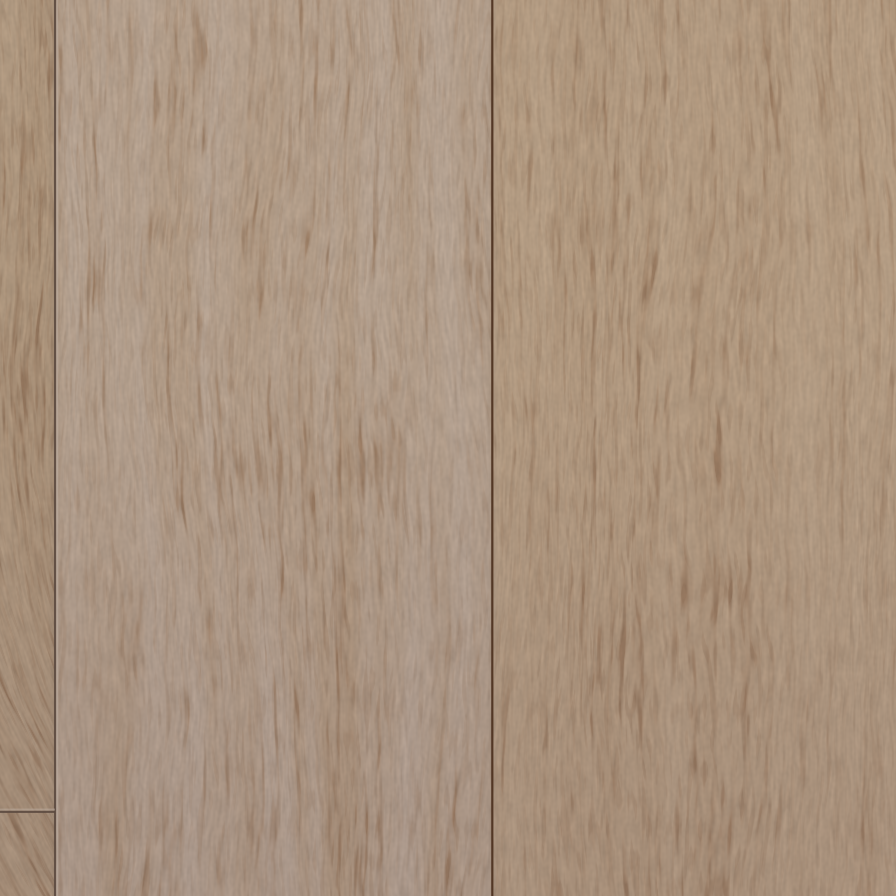
This texture is drawn by a three.js fragment shader. Its source:

```glsl
#define PLANK_WIDTH 0.488
#define FIRST_SEAM 0.0615
#define PLANK_LENGTH 4.0
#define JOINT_HEIGHT 0.094
#define JOINT_STAGGER 1.3
#define SEAM_HALF 0.0006
#define SEAM_SOFT 0.0012
#define GRAIN_FREQ 105.0
#define FIBRE_FREQ 270.0
#define GRAIN_WARP 0.045
#define EDGE_SLANT 0.42

varying vec2 vUv;

const vec3 PALE = vec3(0.700, 0.630, 0.570);
const vec3 HONEY = vec3(0.698, 0.608, 0.512);
const vec3 TAN = vec3(0.662, 0.562, 0.460);
const vec3 GRAIN = vec3(0.570, 0.450, 0.350);
const vec3 SEAM_GREY = vec3(0.36, 0.29, 0.25);
const vec3 SEAM_BROWN = vec3(0.29, 0.18, 0.11);
const vec3 BEVEL = vec3(0.74, 0.68, 0.63);

vec2 gradientAt(vec2 cell) {
  vec3 q = fract(cell.xyx * vec3(0.1031, 0.1030, 0.0973));
  q += dot(q, q.yzx + 33.33);
  return fract((q.xx + q.yz) * q.zy) * 2.0 - 1.0;
}

float gradientNoise(vec2 p) {
  vec2 i = floor(p);
  vec2 f = p - i;
  vec2 w = f * f * f * (f * (f * 6.0 - 15.0) + 10.0);
  float a = dot(gradientAt(i), f);
  float b = dot(gradientAt(i + vec2(1.0, 0.0)), f - vec2(1.0, 0.0));
  float c = dot(gradientAt(i + vec2(0.0, 1.0)), f - vec2(0.0, 1.0));
  float d = dot(gradientAt(i + 1.0), f - 1.0);
  return mix(mix(a, b, w.x), mix(c, d, w.x), w.y);
}

float lineMask(float dist) {
  return 1.0 - smoothstep(SEAM_HALF, SEAM_HALF + SEAM_SOFT, abs(dist));
}

// Bends the straight fibres and slants those of the outer plank
vec2 bendGrain(vec2 p, float plank, vec2 seed) {
  float low = max(0.65 - p.y, 0.0);
  p.x -= EDGE_SLANT * low * low * step(plank, -0.5);
  p.x += GRAIN_WARP * gradientNoise(p * vec2(4.5, 1.7) + seed);
  p.x += GRAIN_WARP * 0.12 * gradientNoise(p * vec2(16.0, 11.0) + seed);
  return p;
}

vec3 woodColor(vec2 p, float plank, float board) {
  vec2 seed = vec2(plank * 17.3 + 60.0, board * 9.7 + 40.0);
  vec2 g = bendGrain(p, plank, seed);

  // Broad tonal bands
  float middle = 1.0 - min(abs(plank), 1.0);
  float bands = gradientNoise(g * vec2(17.0, 0.8) + seed);
  float streaks = gradientNoise(g * vec2(52.0, 1.5) + seed);
  vec3 color = mix(HONEY, PALE, middle * 0.85);
  color = mix(color, TAN, clamp(0.22 + bands * 0.55 + streaks * 0.6, 0.0, 1.0));

  // Long grain lines broken into short pores
  float lines = gradientNoise(g * vec2(GRAIN_FREQ, 4.5) + seed);
  float pores = gradientNoise(g * vec2(GRAIN_FREQ * 1.5, 15.0) + seed + 31.0);
  float ticks = gradientNoise(g * vec2(GRAIN_FREQ * 2.1, 30.0) + seed + 57.0);
  float density = clamp(0.62 + bands * 0.9, 0.3, 1.0);
  float dark = smoothstep(0.02, 0.28, lines) * (0.40 + 0.9 * max(pores + ticks, -0.3));
  dark += smoothstep(0.06, 0.30, pores) * 0.36 + smoothstep(0.08, 0.30, ticks) * 0.30;
  color = mix(color, GRAIN, clamp(dark * density * mix(0.85, 0.72, middle), 0.0, 0.85));

  // Fine fibres and a faint matte speckle
  float fibres = gradientNoise(g * vec2(FIBRE_FREQ, 42.0) + seed);
  float speckle = gradientNoise(p * vec2(250.0, 170.0) + seed);
  color *= 1.0 + 0.085 * fibres + 0.035 * speckle;

  // Slight difference between boards
  return color * (1.0 - 0.03 * step(plank, -0.5));
}

void main() {
  float across = (vUv.x - FIRST_SEAM) / PLANK_WIDTH;
  float plank = floor(across);
  float along = (vUv.y - JOINT_HEIGHT - (plank + 1.0) * JOINT_STAGGER) / PLANK_LENGTH;
  float board = floor(along);
  vec3 color = woodColor(vUv, plank, board);

  // Soft room light, cooler and dimmer toward the bottom
  float shade = 1.0 - smoothstep(0.0, 0.75, vUv.y);
  color *= mix(vec3(1.012), vec3(0.958, 0.953, 0.972), shade);
  color *= 1.0 + 0.015 * gradientNoise(vUv * 2.3 + 7.0);

  // Long seams with a lit bevel on alternate edges
  float seam = floor(across + 0.5);
  float seamDist = (across - seam) * PLANK_WIDTH;
  float oddSeam = mod(seam, 2.0);
  color *= 1.0 - 0.08 * exp(-abs(seamDist) / 0.003);
  color = mix(color, BEVEL, lineMask(seamDist - 0.0024) * mix(0.65, 0.10, oddSeam));
  color = mix(color, mix(SEAM_GREY, SEAM_BROWN, oddSeam), lineMask(seamDist) * 0.9);

  // Staggered end joints
  float jointDist = (along - floor(along + 0.5)) * PLANK_LENGTH;
  color = mix(color, BEVEL, lineMask(jointDist - 0.0024) * 0.5);
  color = mix(color, SEAM_GREY, lineMask(jointDist) * 0.9);

  gl_FragColor = vec4(color, 1.0);
}
```
